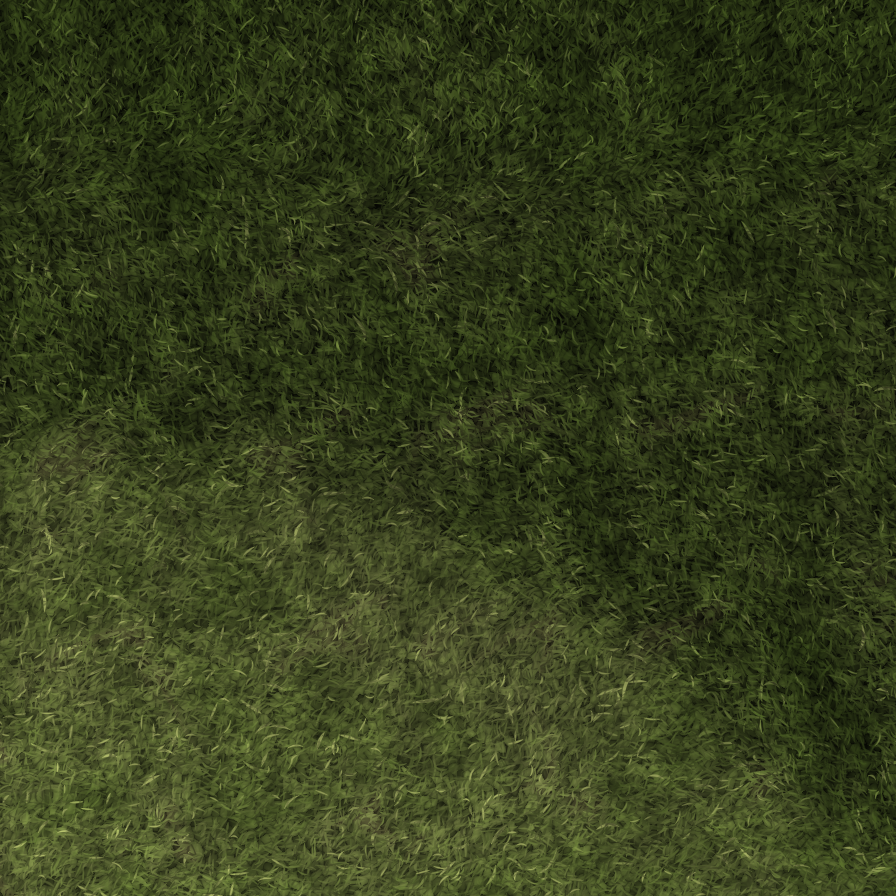
This texture is drawn by a WebGL 2 fragment shader. Its source:

```glsl
#version 300 es
precision highp float;
// Rough meadow turf: leafy ground under crossing grass blades, with a paler mown slope.

#define LEAF_SCALE 105.0
#define CLUMP_SCALE 26.0
#define BLADE_SCALE 52.0
#define BLADE_LAYERS 6
#define BLADE_WIDTH 0.10
#define BLADE_JITTER 2.2
#define CONTRAST 1.1
#define SHADE_LIGHT 0.205
#define SLOPE_LIGHT 0.295
#define GREEN vec3(0.86, 1.11, 0.40)
#define STRAW vec3(0.99, 1.05, 0.59)
#define EARTH vec3(1.12, 0.99, 0.66)

uniform vec2 u_resolution;
out vec4 fragColor;

vec3 hash3(vec2 cell) {
    vec3 q = fract(vec3(cell.xyx) * vec3(0.1031, 0.1030, 0.0973));
    q += dot(q, q.yxz + 33.33);
    return fract((q.xxy + q.yzz) * q.zyx);
}

// Layered, warped sines: broad irregular patches around zero
float patches(vec2 p) {
    float sum = 0.0, amp = 0.5;
    for (int i = 0; i < 4; i++) {
        p = mat2(0.8, 0.6, -0.6, 0.8) * p + 0.7 * sin(p.yx * 1.3 + 1.7);
        sum += amp * sin(p.x) * cos(p.y);
        p *= 1.9;
        amp *= 0.62;
    }
    return sum;
}

// Cellular noise: x = nearest distance, y = gap to the second, z = cell value
vec3 cellular(vec2 p) {
    vec2 base = floor(p);
    float first = 9.0, second = 9.0, value = 0.0;
    for (int y = -1; y <= 1; y++)
    for (int x = -1; x <= 1; x++) {
        vec2 cell = base + vec2(x, y);
        vec3 rnd = hash3(cell);
        float d = length(cell + rnd.xy - p);
        if (d < first) {
            second = first;
            first = d;
            value = rnd.z;
        } else {
            second = min(second, d);
        }
    }
    return vec3(first, second - first, value);
}

// Coverage of one tapered, bent blade centred on the origin
float blade(vec2 q, float angle, float halfLength, float bend, float pixel) {
    float c = cos(angle), s = sin(angle);
    q = vec2(c * q.x + s * q.y, c * q.y - s * q.x);
    float along = q.x / halfLength;
    float taper = 1.0 - along * along;
    float width = BLADE_WIDTH * max(taper, 0.0);
    float d = abs(q.y - bend * taper) - width;
    return smoothstep(pixel, -pixel, d) * smoothstep(0.0, 0.25, taper);
}

void main() {
    vec2 p = gl_FragCoord.xy / u_resolution.y;
    float pixel = 1.0 / u_resolution.y;

    // Broad light and dryness
    float broad = patches(p * 6.0 + 2.0);
    float fine = patches(p * 21.0 + 9.0);
    float edge = 0.53 - 0.1 * p.x - 0.35 * p.x * p.x + 0.05 * broad;
    float slope = smoothstep(-0.08, 0.1, edge - p.y);
    float crest = smoothstep(0.72, 0.92, p.y + 0.06 * broad);
    float corner = 1.0 - smoothstep(0.0, 0.65, p.y + 0.4 * p.x);
    float light = mix(SHADE_LIGHT, SLOPE_LIGHT, slope) + 0.07 * corner
                - 0.025 * crest + 0.022 * broad + 0.022 * fine;
    float dry = 0.3 + 0.35 * slope - 0.3 * crest + 0.3 * broad + 0.25 * fine;

    // Leafy ground with dark gaps
    vec2 warp = 0.004 * vec2(sin(p.y * 90.0 + 5.0 * broad), sin(p.x * 80.0 + 5.0 * fine));
    vec3 clump = cellular((p + warp) * CLUMP_SCALE);
    vec3 leaf = cellular((p + warp) * LEAF_SCALE);
    float shade = mix(0.5, 1.3, leaf.z) * (1.08 - 0.5 * leaf.x);
    shade *= mix(0.7, 1.0, smoothstep(0.0, 0.3, leaf.y));
    float clumpShade = mix(0.88, 1.1, clump.z) * (1.12 - 0.28 * clump.x);

    // Crossing blades, upright at the crest and leaning on the slope
    float lean = mix(mix(-0.7, 0.5, slope), 1.6, crest) + 0.7 * broad;
    float opacity = clamp(0.72 + 0.3 * fine + 0.12 * crest, 0.4, 0.95);
    for (int i = 0; i < BLADE_LAYERS; i++) {
        float layer = float(i);
        float scale = BLADE_SCALE + 11.0 * layer;
        vec2 g = p * scale + layer * vec2(17.3, 41.7);
        vec2 base = floor(g);
        for (int y = -1; y <= 1; y++)
        for (int x = -1; x <= 1; x++) {
            vec2 cell = base + vec2(x, y);
            vec3 place = hash3(cell + layer * 57.0);
            vec3 look = hash3(cell + layer * 91.0 + 313.0);
            float angle = lean + BLADE_JITTER * (place.z - 0.5);
            float cover = blade(g - cell - place.xy, angle, mix(0.45, 0.95, look.x),
                                0.5 * (look.y - 0.5), pixel * scale * 0.8);
            float pale = smoothstep(0.95, 0.99, look.z);
            cover *= mix(opacity, 0.95, pale);
            shade = mix(shade, mix(0.62, 1.45, look.z) + 0.45 * pale, cover);
            dry += cover * (0.3 * (look.y - 0.5) + 0.5 * pale);
        }
    }

    // Tint and light together
    shade = 1.0 + (shade * clumpShade - 0.97) * CONTRAST * mix(1.1, 0.8, slope);
    vec3 tint = mix(GREEN, STRAW, clamp(dry, 0.0, 1.0));
    float bare = smoothstep(0.35, 0.75, fine + 0.4 * broad) * (1.0 - crest);
    tint = mix(tint, EARTH, 0.4 * bare * smoothstep(1.2, 0.7, shade));
    fragColor = vec4(clamp(light * max(shade, 0.12) * tint, 0.0, 1.0), 1.0);
}
```
